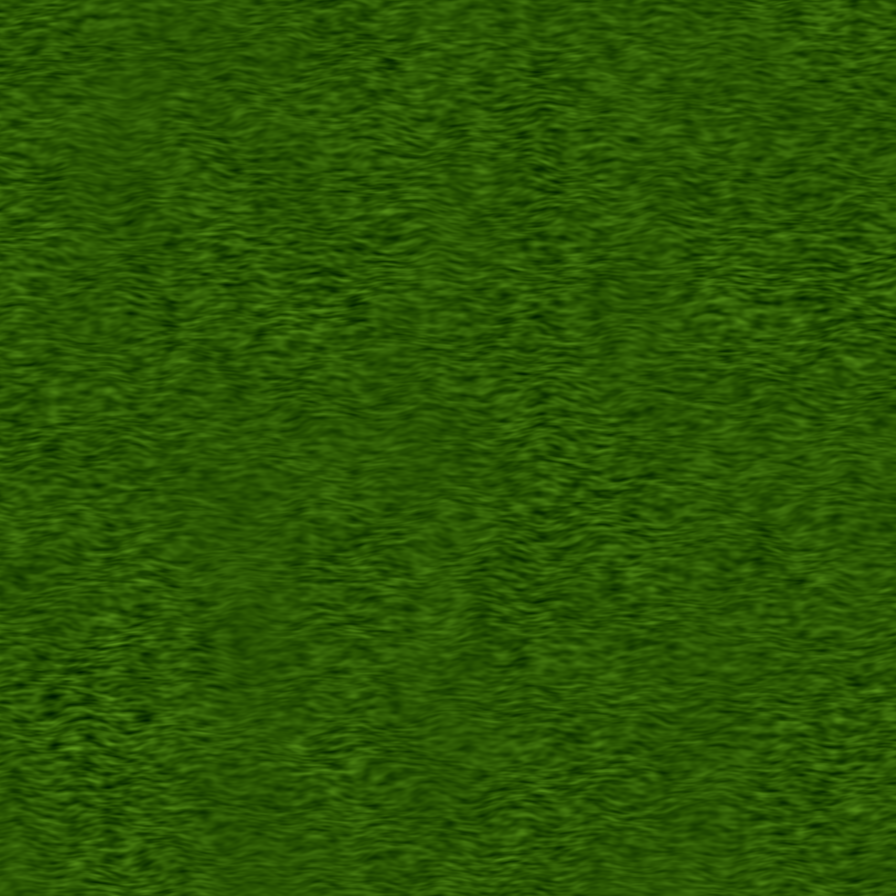
Reproduce this texture procedurally as a WebGL 1 fragment shader.

```glsl
precision highp float;
// Dense combed green turf made of short, thin, nearly horizontal blades.
// Stretched and sheared layers of gradient noise form the blades; slow
// noise bends them and varies their contrast, and a colour ramp tints them.

uniform vec2 u_resolution;

const vec3 SHADE_GREEN = vec3(0.092, 0.243, 0.000);
const vec3 BODY_GREEN  = vec3(0.163, 0.334, 0.010);
const vec3 TIP_GREEN   = vec3(0.235, 0.427, 0.044);

// Unit vector with a pseudo-random direction for a lattice cell.
vec2 cellGradient(vec2 cell) {
  vec3 h = fract(cell.xyx * vec3(0.1031, 0.1030, 0.0973));
  h += dot(h, h.yzx + 33.33);
  float angle = 6.28318 * fract((h.x + h.y) * h.z);
  return vec2(cos(angle), sin(angle));
}

// Gradient noise, centred on zero, with a standard deviation near 0.215.
float gradientNoise(vec2 p) {
  vec2 cell = floor(p);
  vec2 f = p - cell;
  vec2 fade = f * f * f * (f * (f * 6.0 - 15.0) + 10.0);
  vec2 right = vec2(1.0, 0.0);
  vec2 up = vec2(0.0, 1.0);
  float a = dot(cellGradient(cell), f);
  float b = dot(cellGradient(cell + right), f - right);
  float c = dot(cellGradient(cell + up), f - up);
  float d = dot(cellGradient(cell + 1.0), f - 1.0);
  return mix(mix(a, b, fade.x), mix(c, d, fade.x), fade.y);
}

// One layer of blades: density counts them per canvas, shear tilts them.
float bladeLayer(vec2 p, vec2 density, float shear, float seed) {
  p.y += shear * p.x;
  return gradientNoise(p * density + seed * vec2(17.3, 41.7));
}

// Bends the blades gently so that their directions wander.
vec2 bend(vec2 p, float amount) {
  return p + vec2(0.0, amount * gradientNoise(p * vec2(15.0, 21.0) + 7.4));
}

// Blade brightness in standard deviations from the mean.
float turf(vec2 p) {
  float fine   = bladeLayer(p, vec2(84.0, 270.0), -0.06, 1.0);
  float medium = bladeLayer(p, vec2(48.0, 205.0), 0.05, 2.0);
  float broad  = bladeLayer(p, vec2(29.0, 122.0), -0.03, 3.0);
  return (0.4 * fine + 0.65 * medium + 0.55 * broad) / 0.2;
}

// Colour ramp from shaded roots through the body to lit tips.
vec3 turfColor(float level) {
  vec3 extreme = level < 0.0 ? SHADE_GREEN : TIP_GREEN;
  return mix(BODY_GREEN, extreme, abs(level) * 0.5);
}

void main() {
  vec2 p = gl_FragCoord.xy / min(u_resolution.x, u_resolution.y);

  // Calm and rough patches, with a faint drift in brightness.
  float contrast = 0.97 + 0.8 * gradientNoise(p * vec2(6.3, 4.1) + 3.7);
  float drift = 0.7 * gradientNoise(p * vec2(9.0, 13.0) + 29.2);

  float level = turf(bend(p, 0.011)) * contrast + drift;
  gl_FragColor = vec4(clamp(turfColor(level), 0.0, 1.0), 1.0);
}
```
